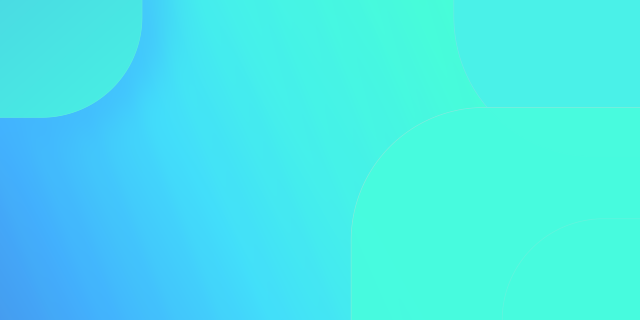
This background is drawn by a Shadertoy shader. Its source:

```glsl
// Translucent rounded cards over a slanted blue-to-mint gradient.
// Each card is a rounded quadrant distance field with a thin pale rim;
// the upper left card also casts a soft blue glow, and sines add faint streaks.

// Lengths are in canvas heights, with the origin at the lower left.
const float SLANT = 0.55;
const float RIM_WIDTH = 0.0026;
const float GLOW_REACH = 0.10;
const float GLOW_STRENGTH = 0.52;
const float STREAK_STRENGTH = 0.003;

const vec3 DEEP_BLUE = vec3(0.27, 0.61, 0.94);
const vec3 SKY_BLUE = vec3(0.26, 0.69, 0.99);
const vec3 CYAN = vec3(0.26, 0.87, 0.98);
const vec3 AQUA = vec3(0.27, 0.94, 0.92);
const vec3 MINT = vec3(0.28, 0.99, 0.85);
const vec3 GLOW_BLUE = vec3(0.26, 0.70, 1.0);
const vec3 TEAL_DARK = vec3(0.29, 0.86, 0.89);
const vec3 TEAL_LIGHT = vec3(0.28, 0.93, 0.89);
const vec3 PALE_AQUA = vec3(0.29, 0.945, 0.91);
const vec3 CARD_MINT = vec3(0.28, 0.985, 0.87);
const vec3 RIM_COLOR = vec3(0.62, 0.88, 0.86);

// Signed distance to a quadrant whose rounded corner points along dir.
float quadrant(vec2 p, vec2 corner, vec2 dir, float radius) {
    vec2 q = (p - corner) * dir + radius;
    return length(max(q, 0.0)) + min(max(q.x, q.y), 0.0) - radius;
}

vec3 slantedGradient(vec2 p) {
    float s = p.x + SLANT * p.y;
    vec3 color = mix(DEEP_BLUE, SKY_BLUE, clamp(s / 0.3, 0.0, 1.0));
    color = mix(color, CYAN, clamp((s - 0.3) / 0.55, 0.0, 1.0));
    color = mix(color, AQUA, clamp((s - 0.85) / 0.4, 0.0, 1.0));
    return mix(color, MINT, clamp((s - 1.25) / 0.65, 0.0, 1.0));
}

// Fill the card, then draw its rim just inside the edge.
vec3 drawCard(vec3 base, vec3 fill, float d, float opacity, float rim) {
    float pixel = 1.0 / iResolution.y;
    float inside = smoothstep(0.5 * pixel, -0.5 * pixel, d);
    float band = abs(d + 0.5 * RIM_WIDTH) - 0.5 * RIM_WIDTH;
    float line = smoothstep(0.5 * pixel, -0.5 * pixel, band);
    vec3 color = mix(base, fill, inside * opacity);
    return mix(color, RIM_COLOR, line * rim);
}

void mainImage(out vec4 fragColor, in vec2 fragCoord) {
    vec2 p = fragCoord / iResolution.y;
    p.x *= 2.0 * iResolution.y / iResolution.x;

    // Card outlines
    float upperLeft = quadrant(p, vec2(0.445, 0.632), vec2(1.0, -1.0), 0.315);
    float upperRight = quadrant(p, vec2(1.417, 0.510), vec2(-1.0), 0.4375);
    float middle = quadrant(p, vec2(1.096, 0.6654), vec2(-1.0, 1.0), 0.417);
    float lowerRight = quadrant(p, vec2(1.568, 0.3177), vec2(-1.0, 1.0), 0.318);

    // Backdrop, streaks and glow
    vec3 color = slantedGradient(p);
    float across = p.x + 0.35 * p.y;
    float streaks = sin(across * 47.0) + 0.6 * sin(across * 83.0 + 2.0 * p.y);
    color += STREAK_STRENGTH * streaks * vec3(0.0, 1.0, -0.5);
    float reach = max(upperLeft, 0.0) / GLOW_REACH;
    color = mix(color, GLOW_BLUE, GLOW_STRENGTH * exp(-reach * reach));

    // Cards from back to front
    float light = clamp(1.4 * p.x + 1.6 * (1.0 - p.y), 0.0, 1.0);
    vec3 teal = mix(TEAL_DARK, TEAL_LIGHT, light);
    color = drawCard(color, teal, upperLeft, 1.0, 0.15);
    color = drawCard(color, PALE_AQUA, upperRight, 0.97, 0.30);
    color = drawCard(color, CARD_MINT, middle, 0.94, 0.50);
    color = drawCard(color, CARD_MINT, lowerRight, 0.80, 0.25);

    fragColor = vec4(clamp(color, 0.0, 1.0), 1.0);
}
```
